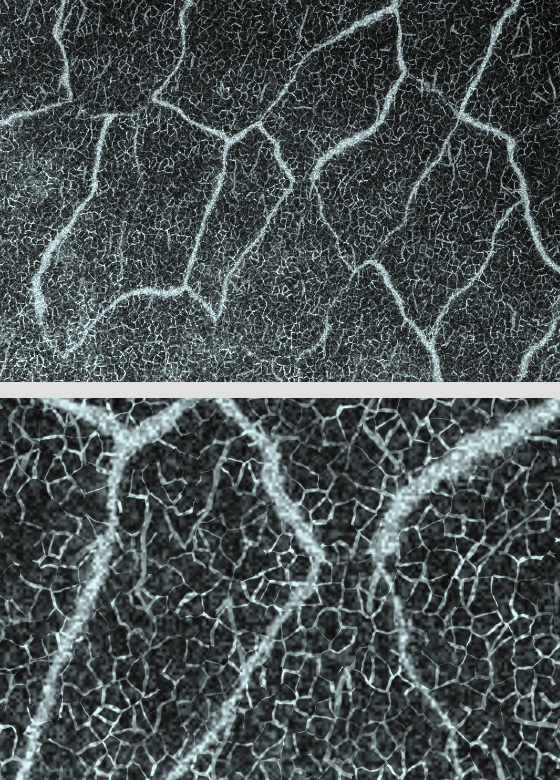
Top, the full canvas; bottom, a detail of the centre.
Give the GLSL for this texture, as a Shadertoy shader.

```glsl
#define FISSURE_WIDTH 0.0078
#define STROKE_WIDTH 0.0027
#define CRAZE_WIDTH 0.0017
#define FISSURE_CELLS vec2(4.1, 2.4)
#define STROKE_CELLS vec2(26.0, 12.0)
#define CRAZE_CELLS vec2(62.0, 54.0)
#define GRAIN_SCALE 345.0
#define PALE_TINT vec3(0.885, 1.0, 1.015)
#define DARK_TINT vec3(1.0, 0.98, 0.97)

float hash(vec2 p) {
    vec3 h = fract(vec3(p.xyx) * 0.1031);
    h += dot(h, h.yzx + 33.33);
    return fract((h.x + h.y) * h.z);
}

vec2 hash2(vec2 p) {
    return vec2(hash(p + 17.0), hash(p + 71.0));
}

float noise(vec2 p) {
    vec2 i = floor(p), f = fract(p);
    f = f * f * (3.0 - 2.0 * f);
    return mix(mix(hash(i), hash(i + vec2(1, 0)), f.x),
               mix(hash(i + vec2(0, 1)), hash(i + vec2(1, 1)), f.x), f.y);
}

float fbm(vec2 p) {
    float sum = 0.0, amp = 0.5;
    for (int i = 0; i < 4; i++) {
        sum += amp * noise(p);
        p = p * 2.03 + 13.7;
        amp *= 0.5;
    }
    return sum;
}

vec2 wobble(vec2 p) {
    return vec2(fbm(p), fbm(p + 41.3)) - 0.47;
}

// Axes of a cell grid whose long side runs along the given direction
mat2 cellGrid(vec2 along, vec2 cells) {
    along = normalize(along);
    return mat2(vec2(along.y, -along.x) * cells.x, along * cells.y);
}

// Distance to the walls of stretched Voronoi cells; thinning hides some walls
float cracks(vec2 p, mat2 grid, float thinning) {
    vec2 q = p * grid, home = floor(q), f = q - home;
    vec2 nearCell = vec2(0), toNear = vec2(8);
    for (int j = -1; j <= 1; j++)
    for (int i = -1; i <= 1; i++) {
        vec2 cell = vec2(i, j);
        vec2 r = cell + hash2(home + cell) - f;
        if (dot(r, r) < dot(toNear, toNear)) {
            toNear = r;
            nearCell = cell;
        }
    }
    float wall = 8.0;
    for (int j = -2; j <= 2; j++)
    for (int i = -2; i <= 2; i++) {
        vec2 cell = nearCell + vec2(i, j);
        vec2 r = cell + hash2(home + cell) - f;
        vec2 gap = r - toNear;
        if (dot(gap, gap) > 1e-5) {
            vec2 n = normalize(gap);
            float d = dot(0.5 * (toNear + r), n) / length(grid * n);
            float seed = hash(2.0 * home + nearCell + cell + 5.0);
            wall = min(wall, d + thinning * seed * seed);
        }
    }
    return wall;
}

float line(float d, float width) {
    float soft = max(0.7 / iResolution.y, 0.45 * width);
    return 1.0 - smoothstep(width - soft, width + soft, d);
}

void mainImage(out vec4 fragColor, in vec2 fragCoord) {
    vec2 p = fragCoord / iResolution.y;
    float grain = noise(p * GRAIN_SCALE);
    float fleck = noise(p * GRAIN_SCALE * 0.55 + 90.0);
    float patches = fbm(p * 4.0 + 7.0);

    // Light falls from the lower left to the dark upper right
    float light = 1.0 - 0.28 * p.x - 0.52 * p.y + 0.4 * (patches - 0.47);
    light = clamp(light, 0.0, 1.0);
    float value = mix(0.03, 0.21, light);
    value += mix(0.09, 0.52, light) * (grain * fleck + 0.25 * grain - 0.25);

    // Pale worn blotches
    float blotch = smoothstep(0.48, 0.75, fbm(p * 9.0 + 3.0)) * light * light;
    value += 0.4 * blotch * fleck;

    // Fine crazing, broken and uneven in strength
    vec2 fineP = p + 0.012 * wobble(p * 45.0);
    float craze = cracks(fineP, cellGrid(vec2(0.3, 1.0), CRAZE_CELLS), 0.0032);
    float strength = mix(0.38, 0.55, light) * (0.4 + noise(p * 38.0));
    value += line(craze, CRAZE_WIDTH) * strength * (0.5 + 0.9 * grain);

    // Short steep strokes
    vec2 strokeP = p + 0.02 * wobble(p * 22.0);
    float stroke = cracks(strokeP, cellGrid(vec2(0.33, 1.0), STROKE_CELLS), 0.022);
    float broken = smoothstep(0.35, 0.6, noise(p * 24.0 + 50.0));
    float strokeTone = mix(0.52, 0.7, light) * (0.7 + 0.6 * grain);
    value = mix(value, max(value, strokeTone), line(stroke, STROKE_WIDTH) * broken);

    // Long pale fissures with ragged, speckled edges and a faint dusty rim
    vec2 bentP = p + 0.11 * wobble(p * 6.0);
    float fissure = cracks(bentP, cellGrid(vec2(0.5, 1.0), FISSURE_CELLS), 0.0105);
    fissure += 0.006 * (fleck - 0.5) + 0.004 * (noise(p * 14.0) - 0.4);
    value += 0.15 * line(fissure, 2.0 * FISSURE_WIDTH) * grain;
    float fissureTone = mix(0.62, 0.8, light) + 0.5 * (grain - 0.5) + 0.1 * fleck;
    value = mix(value, fissureTone, line(fissure, FISSURE_WIDTH));

    value = clamp(value, 0.025, 0.96);
    vec3 tint = mix(DARK_TINT, PALE_TINT, smoothstep(0.05, 0.2, value));
    fragColor = vec4(value * tint, 1.0);
}
```
